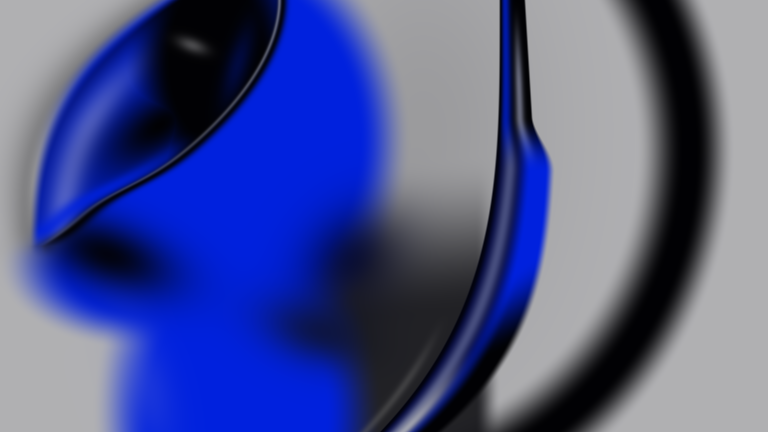
Reproduce this background procedurally as a Shadertoy shader.

```glsl
// Blurred blue glass shapes and a dark ring on a soft grey ground.

const vec3 GREY = vec3(0.69, 0.69, 0.70);
const vec3 BLUE = vec3(0.0, 0.13, 0.87);
const vec3 NAVY = vec3(0.01, 0.03, 0.25);
const vec3 PALE = vec3(0.42, 0.47, 0.82);
const vec3 INK = vec3(0.005, 0.005, 0.015);

// Gaussian spot, stretched by radius and turned by angle
float glow(vec2 q, vec2 center, vec2 radius, float angle) {
    float c = cos(angle), s = sin(angle);
    vec2 d = mat2(c, -s, s, c) * (q - center) / radius;
    return exp(-dot(d, d));
}

// Filled ellipse whose edge fades over a relative width
float softEllipse(vec2 q, vec2 center, vec2 radius, float blur) {
    return 1.0 - smoothstep(1.0 - blur, 1.0 + blur, length((q - center) / radius));
}

// Bell-shaped line profile
float band(float x, float center, float width) {
    float d = (x - center) / width;
    return exp(-d * d);
}

vec3 ground(vec2 q) {
    vec3 col = GREY * (1.0 - 0.12 * glow(q, vec2(0.98, 0.3), vec2(0.3, 0.5), 0.0));

    // Wide ring, softer on its inner side
    float d = length(q - vec2(0.794, 0.347)) - 0.803;
    float ring = smoothstep(-0.125, -0.015, d) * (1.0 - smoothstep(0.015, 0.105, d));
    return mix(col, INK, ring * smoothstep(0.95, 1.2, q.x + 0.15 * q.y));
}

vec3 blueMass(vec3 col, vec2 q) {
    // Smoke behind the blue, bounded on the right by the strip
    float smoke = smoothstep(0.38, 0.74, q.y + 0.12 * (q.x - 0.9));
    smoke *= smoothstep(0.42, 0.7, q.x) * (1.0 - smoothstep(1.1, 1.16, q.x));
    col = mix(col, vec3(0.085, 0.085, 0.10), 0.92 * smoke);

    // Upper and lower bodies with a bridge on the left
    float upper = softEllipse(q, vec2(0.51, 0.324), vec2(0.382, 0.45), 0.16);
    float lower = softEllipse(q, vec2(0.55, 0.96), vec2(0.27, 0.40), 0.25);
    float bridge = softEllipse(q, vec2(0.36, 0.62), vec2(0.28, 0.15), 0.3);
    float body = 1.0 - (1.0 - upper) * (1.0 - lower) * (1.0 - bridge);
    col = mix(col, BLUE, body);

    // Shadows folded into the blue
    col = mix(col, NAVY * 0.5, 0.8 * glow(q, vec2(0.82, 0.60), vec2(0.13, 0.10), -0.8));
    col = mix(col, vec3(0.06, 0.07, 0.12), 0.75 * glow(q, vec2(0.74, 0.77), vec2(0.13, 0.07), 0.3));
    col = mix(col, INK, 0.95 * glow(q, vec2(0.25, 0.59), vec2(0.16, 0.075), 0.35));
    return mix(col, PALE, 0.25 * glow(q, vec2(0.33, 0.88), vec2(0.06, 0.15), -0.3));
}

vec3 lens(vec3 col, vec2 q, float px) {
    float u = clamp(q.y / 0.57, 0.0, 1.0);
    float left = 0.08 + 0.32 * pow(1.0 - u, 2.7);
    float right = 0.65 - 0.55 * pow(u, 1.9) - 0.035 * band(q.y, 0.47, 0.06);
    float slope = 1.83 * pow(u, 0.9);
    float rim = (right - q.x) / sqrt(1.0 + slope * slope);
    float edge = (q.x - left) / sqrt(1.0 + 2.2 * (1.0 - u));
    float tip = 1.0 - smoothstep(0.53, 0.60, q.y);

    // Clear the blue left of the lens and leave a faint shadow
    float outside = (1.0 - smoothstep(-0.03, 0.01, edge)) * tip;
    col = mix(col, GREY * (1.0 - 0.35 * band(edge, 0.0, 0.05)), outside);

    // Interior: blue glass, dark core, pale streaks
    vec3 glass = mix(BLUE * 0.8, NAVY, 0.7 * band(edge, 0.0, 0.025) * (1.0 - u));
    glass = mix(glass, PALE, 0.75 * band(edge, 0.055, 0.03) * smoothstep(0.05, 0.3, q.y));
    float core = softEllipse(q, vec2(0.50, 0.14), vec2(0.16, 0.28), 0.35);
    core = max(core, glow(q, vec2(0.37, 0.29), vec2(0.15, 0.07), -0.6));
    glass = mix(glass, INK, core);
    glass = mix(glass, BLUE * 0.5, 0.55 * glow(q, vec2(0.55, 0.15), vec2(0.025, 0.09), 0.3));
    glass += 0.28 * glow(q, vec2(0.445, 0.105), vec2(0.035, 0.016), 0.35);
    glass = mix(glass, BLUE, 0.8 * band(rim, 0.025, 0.018) * smoothstep(0.3, 0.45, q.y));
    float inside = smoothstep(-0.012, 0.012, edge) * smoothstep(-px, px, rim) * tip;
    col = mix(col, glass, inside);

    // Dark rim with a thin light line
    col = mix(col, INK, 0.95 * band(rim, -0.004, 0.011) * tip);
    return mix(col, vec3(0.5, 0.52, 0.6), 0.75 * band(rim, 0.003, 0.004) * tip * (1.0 - 0.7 * u));
}

vec3 strip(vec3 col, vec2 q, float px) {
    float t = q.y;
    float left = 1.157 - 0.277 * pow(t, 3.45);
    float low = smoothstep(0.27, 0.40, t);
    float right = mix(1.215 + 0.06 * t, 1.278 - 0.26 * pow(t, 4.5), low);
    float s = (q.x - left) / (right - left);

    // Narrow neck above, wide blue body below
    vec3 neck = mix(INK, BLUE * 0.75, band(s, 0.22, 0.17));
    neck = mix(neck, vec3(0.40, 0.41, 0.48), band(s, 0.64, 0.13) * smoothstep(0.0, 0.2, t));
    vec3 body = mix(NAVY, BLUE, smoothstep(0.35, 0.65, s));
    body = mix(body, vec3(0.34, 0.37, 0.55), 0.8 * band(s, 0.27, 0.12));
    body = mix(body, INK, smoothstep(0.70, 0.92, t + 0.12 * s) * smoothstep(0.4, 0.75, s));
    body = mix(body, vec3(0.62, 0.63, 0.68), band(s, 0.38, 0.13) * smoothstep(0.8, 1.0, t));
    vec3 glass = mix(neck, body, low);
    glass = mix(glass, INK, 0.85 * band(s, 0.02, 0.07));

    float blur = mix(px, 0.012, low);
    float mask = smoothstep(-px, px, q.x - left) * smoothstep(-blur, blur, right - q.x);
    col = mix(col, glass, mask);

    // Pale reflection in the smoke beside the strip
    return mix(col, vec3(0.36), 0.5 * band(q.x, left - 0.035, 0.012) * smoothstep(0.72, 0.9, t));
}

void mainImage(out vec4 fragColor, in vec2 fragCoord) {
    // x runs right and y runs down, in canvas heights
    vec2 q = vec2(fragCoord.x, iResolution.y - fragCoord.y) / iResolution.y;
    float px = max(0.003, 1.0 / iResolution.y);
    vec3 col = blueMass(ground(q), q);
    col = lens(col, q, px);
    col = strip(col, q, px);
    fragColor = vec4(clamp(col, 0.0, 1.0), 1.0);
}
```
